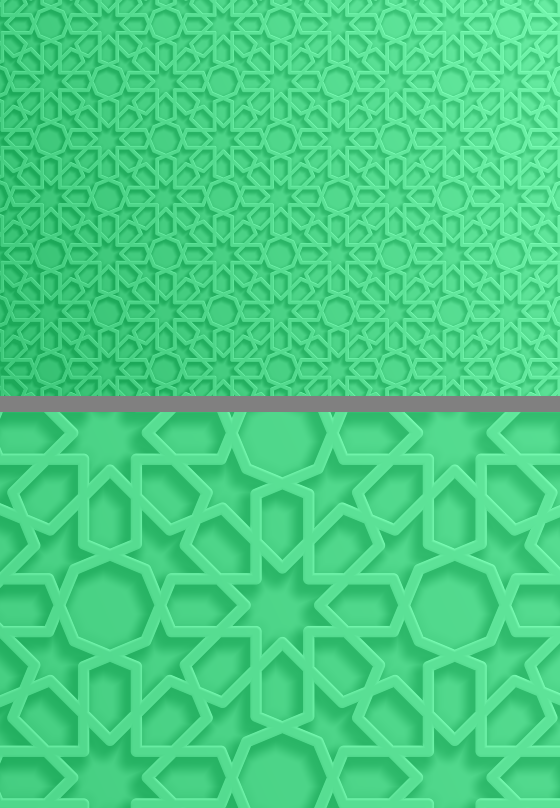
Top: the whole. Bottom: its middle third, enlarged.
Write a Shadertoy shader that draws this pattern.

```glsl
// Embossed green lattice of eight-fold rosettes and octagons with soft shadows.

const float CELL = 0.1451;                  // star-to-octagon spacing / canvas height
const vec2 CENTER = vec2(0.002, 0.004);     // middle star, from the canvas centre
const float STAR_INRADIUS = 0.153;          // lengths from here on are in cells
const float HALF_WIDTH = 0.033;
const vec2 LIGHT_DIR = vec2(0.60, 0.80);
const float SHADOW_REACH = 0.065;
const float SHADOW_BLUR = 0.075;
const float BEVEL = 0.016;
const vec3 DARK = vec3(0.16, 0.71, 0.40);
const vec3 BRIGHT = vec3(0.42, 0.94, 0.65);
const float FLOOR_TONE = 0.16;
const float GRADIENT_TONE = 0.79;
const float STRAP_TONE = 0.15;
const float SHADOW_TONE = 0.54;
const float EDGE_TONE = 0.44;

const float ROSETTE_RADIUS = 0.70710678;    // half the distance between rosettes
const float TAN_22 = 0.41421356;
const vec2 CONTACT = vec2(ROSETTE_RADIUS, 0.0);

float segmentDistance(vec2 p, vec2 a, vec2 b) {
    vec2 ap = p - a;
    vec2 ab = b - a;
    return length(ap - ab * clamp(dot(ap, ab) / dot(ab, ab), 0.0, 1.0));
}

// Offset from the nearest star; stars sit on every other grid point.
vec2 starLocal(vec2 p) {
    vec2 diagonal = round(0.5 * vec2(p.x + p.y, p.x - p.y));
    return p - vec2(diagonal.x + diagonal.y, diagonal.x - diagonal.y);
}

// Half a petal along +x: a straight side that extends a star edge, and its tip.
float petalDistance(vec2 p) {
    vec2 notch = vec2(STAR_INRADIUS);
    vec2 shoulder = vec2(ROSETTE_RADIUS - TAN_22 * STAR_INRADIUS, STAR_INRADIUS);
    return min(segmentDistance(p, notch, shoulder),
               segmentDistance(p, shoulder, CONTACT));
}

// Distance to the centre line of the nearest strap.
float strapDistance(vec2 p) {
    // Fold into one eighth of the rosette.
    vec2 q = abs(starLocal(p));
    if (q.y > q.x) q = q.yx;
    vec2 mirrored = vec2(q.x + q.y, q.x - q.y) * ROSETTE_RADIUS;

    float corner = ROSETTE_RADIUS * (1.0 - ROSETTE_RADIUS);
    float octagon = segmentDistance(q, CONTACT, vec2(1.0 - corner, corner));
    return min(octagon, min(petalDistance(q), petalDistance(mirrored)));
}

void mainImage(out vec4 fragColor, in vec2 fragCoord) {
    vec2 uv = fragCoord / iResolution.xy;
    vec2 p = ((fragCoord - 0.5 * iResolution.xy) / iResolution.y - CENTER) / CELL;
    float pixel = 1.0 / (iResolution.y * CELL);

    float d = strapDistance(p) - HALF_WIDTH;
    float strap = 1.0 - smoothstep(-0.6 * pixel, 0.6 * pixel, d);

    // Soft shadow cast on the recessed floor.
    float blocker = strapDistance(p + LIGHT_DIR * SHADOW_REACH) - HALF_WIDTH;
    float shadow = 1.0 - smoothstep(-0.02, SHADOW_BLUR, blocker);
    float contactShade = 1.0 - smoothstep(0.0, SHADOW_BLUR, d);
    float shade = (0.85 * shadow + 0.15 * contactShade) * (1.0 - strap);

    // Thin bevel, bright where it faces the light.
    float slope = (strapDistance(p + LIGHT_DIR * BEVEL)
                 - strapDistance(p - LIGHT_DIR * BEVEL)) / (2.0 * BEVEL);
    float edge = strap * smoothstep(-BEVEL - 0.5 * pixel, 0.0, d);
    float bevel = edge * (0.25 + 0.75 * clamp(slope, -0.6, 1.0));

    // Diagonal wash, lightest at the upper right.
    float wash = 0.75 * uv.x + 0.25 * uv.y;
    float tone = FLOOR_TONE + GRADIENT_TONE * wash + STRAP_TONE * strap
               - SHADOW_TONE * shade + EDGE_TONE * bevel;
    fragColor = vec4(mix(DARK, BRIGHT, clamp(tone, -0.2, 1.2)), 1.0);
}
```
